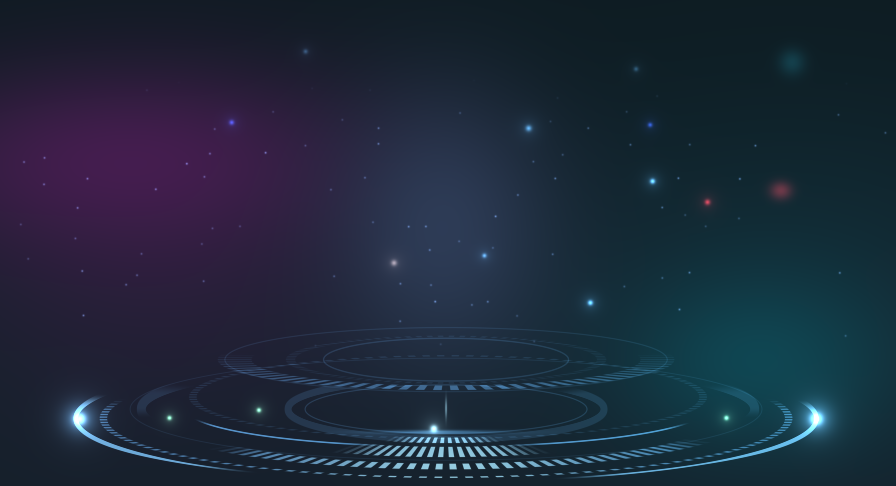
Write a Shadertoy shader that draws this background.

```glsl
const float TAU = 6.28319;

// Backdrop colours
const vec3 NIGHT_TOP = vec3(0.055, 0.105, 0.13);
const vec3 NIGHT_LOW = vec3(0.08, 0.125, 0.165);
const vec3 PURPLE = vec3(0.30, 0.115, 0.335);
const vec3 BEAM = vec3(0.19, 0.25, 0.36);
const vec3 TEAL = vec3(0.055, 0.31, 0.36);

// Platform and light colours
const vec3 STEEL = vec3(0.25, 0.45, 0.62);
const vec3 ICE = vec3(0.66, 0.88, 0.93);
const vec3 SKY = vec3(0.35, 0.65, 0.88);
const vec3 MINT = vec3(0.50, 0.85, 0.65);
const vec3 RED = vec3(0.60, 0.11, 0.15);
const vec3 ROYAL = vec3(0.12, 0.20, 0.55);

// Layout in canvas heights, x measured from the middle
const vec2 RIM = vec2(-0.004, 0.139);
const vec2 RIM_RADII = vec2(0.762, 0.130);
const vec2 DECK = vec2(-0.004, 0.158);
const vec2 UPPER = vec2(-0.004, 0.260);
const vec2 WHOLE = vec2(-4.0, 4.0);
const float DUST_CELL = 0.065;
const float DUST_AMOUNT = 0.28;

float pixel;

float hash(vec2 p) {
    return fract(sin(dot(p, vec2(127.1, 311.7))) * 43758.5453);
}

float blob(vec2 p, vec2 centre, vec2 size) {
    vec2 d = (p - centre) / size;
    return exp(-dot(d, d));
}

// Small bright core with a wide dim halo
float spark(vec2 p, vec2 centre, float size) {
    float d = length(p - centre) / size;
    return exp(-d * d * 26.0) + 0.36 * exp(-d * 2.4);
}

// Soft-ended span of angles, zero at the front of the ring
float arcMask(float angle, vec2 span) {
    vec2 s = smoothstep(span - 0.12, span + 0.12, vec2(angle));
    return s.x * (1.0 - s.y);
}

// Elliptic line of even width
float line(vec2 p, vec2 centre, vec2 radii, float halfWidth, vec2 span) {
    vec2 q = (p - centre) / radii;
    float r = max(length(q), 0.001);
    float d = abs(r - 1.0) * r / length(q / radii);
    return (1.0 - smoothstep(halfWidth - pixel * 0.5, halfWidth + pixel * 0.7, d))
         * arcMask(atan(q.x, -q.y), span);
}

// Ring of radial ticks; halfDepth is a fraction of the radius
float ticks(vec2 p, vec2 centre, vec2 radii, float halfDepth, float count, vec2 span) {
    vec2 q = (p - centre) / radii;
    float r = max(length(q), 0.001);
    float angle = atan(q.x, -q.y);
    float radialAA = 0.7 * pixel * length(q / radii) / r;
    float angularAA = 0.7 * pixel * length(q.yx / radii) / (r * r) * count / TAU;
    float band = 1.0 - smoothstep(-radialAA, radialAA, abs(r - 1.0) - halfDepth);
    float phase = abs(fract(angle * count / TAU) - 0.5);
    float tick = 1.0 - smoothstep(-angularAA, angularAA, phase - 0.25);
    return band * mix(tick, 0.4, smoothstep(0.3, 0.8, angularAA)) * arcMask(angle, span);
}

vec3 backdrop(vec2 p) {
    vec3 col = mix(NIGHT_LOW, NIGHT_TOP, smoothstep(0.25, 0.95, p.y));
    col = mix(col, TEAL, 0.25 * blob(p, vec2(0.70, 0.42), vec2(0.60, 0.42)));
    col = mix(col, PURPLE, 0.38 * blob(p, vec2(-0.60, 0.52), vec2(0.46, 0.34)));
    col = mix(col, PURPLE, 0.8 * blob(p, vec2(-0.66, 0.67), vec2(0.46, 0.18)));
    col = mix(col, BEAM, 0.86 * blob(p, vec2(-0.01, 0.53), vec2(0.22, 0.28)));
    return mix(col, TEAL, 0.75 * blob(p, vec2(0.64, 0.255), vec2(0.27, 0.18)));
}

// Faint specks, one per grid cell, crowded above the platform
float dust(vec2 p) {
    vec2 cell = floor(p / DUST_CELL);
    vec2 offset = 0.15 + 0.7 * vec2(hash(cell), hash(cell + 17.3));
    float amount = DUST_AMOUNT + 0.5 * blob(cell * DUST_CELL, vec2(0.0, 0.40), vec2(0.2, 0.2));
    float shown = step(hash(cell + 41.7), amount) * (0.4 + 0.6 * hash(cell + 5.1));
    return shown * blob(p, (cell + offset) * DUST_CELL, vec2(max(0.0022, pixel * 0.7)))
         * smoothstep(0.27, 0.33, p.y) * (1.0 - smoothstep(0.68, 0.86, p.y));
}

vec3 platform(vec2 p) {
    vec3 tint = mix(STEEL, ICE, blob(p, vec2(0.0, 0.04), vec2(0.28, 0.11)));
    vec2 m = vec2(abs(p.x), p.y);
    // Outer rim
    float w = 0.0014 + 0.003 * smoothstep(0.5, 0.76, m.x);
    vec3 col = mix(SKY, ICE, 0.3) * 0.75 * (line(p, RIM, RIM_RADII, w, vec2(-1.85, -0.65))
             + line(p, RIM, RIM_RADII, w, vec2(0.41, 1.75)));
    // Lower deck
    float bright = ticks(p, RIM, vec2(0.705, 0.121), 0.011, 140.0, vec2(-1.8, 1.8))
                 + ticks(p, DECK, vec2(0.62, 0.118), 0.05, 138.0, vec2(-0.75, 0.9))
                 + ticks(p, DECK, vec2(0.48, 0.088), 0.12, 150.0, vec2(-0.36, 0.32))
                 + ticks(p, DECK, vec2(0.36, 0.064), 0.09, 150.0, vec2(-0.25, 0.22));
    col += tint * 0.75 * bright;
    col += SKY * 0.7 * (line(p, DECK, vec2(0.534, 0.077), 0.0014, vec2(-1.2, -0.33))
         + line(p, DECK, vec2(0.534, 0.077), 0.0014, vec2(0.32, 1.1)));
    float faint = 0.6 * line(m, DECK, vec2(0.635, 0.10), 0.009, vec2(1.5, 2.0))
                + 0.4 * line(p, DECK, vec2(0.65, 0.105), 0.0008, WHOLE)
                + 0.6 * ticks(p, vec2(0.0, 0.183), vec2(0.525, 0.085), 0.015, 110.0, WHOLE)
                + 0.65 * line(p, DECK, vec2(0.325, 0.062), 0.007, vec2(-2.4, 2.2))
                + 0.8 * line(p, DECK, vec2(0.29, 0.05), 0.001, WHOLE);
    // Upper deck
    float near = 0.3 + 1.6 * (1.0 - smoothstep(0.20, 0.27, p.y));
    faint += near * ticks(p, UPPER, vec2(0.435, 0.058), 0.08, 82.0, vec2(-1.7, 1.7))
           + 0.5 * line(p, UPPER, vec2(0.455, 0.066), 0.001, WHOLE)
           + 0.4 * ticks(p, UPPER, vec2(0.32, 0.048), 0.03, 90.0, WHOLE)
           + 0.7 * line(p, UPPER, vec2(0.252, 0.044), 0.0012, WHOLE);
    return col + STEEL * 0.3 * faint;
}

vec3 lights(vec2 p) {
    // Rim flares and deck lamps
    vec2 m = vec2(abs(p.x), p.y), flare = vec2(0.758, 0.138);
    vec3 col = (SKY + 0.25) * spark(m, flare, 0.06) + SKY * 0.3 * blob(m, flare, vec2(0.03));
    col += MINT * (spark(m, vec2(0.573, 0.14), 0.022) + spark(p, vec2(-0.389, 0.156), 0.022));
    col += ICE * (spark(p, vec2(-0.029, 0.118), 0.035) + 0.5 * blob(p, vec2(-0.004, 0.16), vec2(0.002, 0.02)));
    col += SKY * 0.5 * blob(p, vec2(-0.02, 0.111), vec2(0.12, 0.004));
    // Floating lights
    col += SKY * (spark(p, vec2(0.421, 0.627), 0.025) + spark(p, vec2(0.293, 0.377), 0.025));
    col += SKY * 0.65 * (spark(p, vec2(0.166, 0.736), 0.03) + spark(p, vec2(0.075, 0.474), 0.022));
    col += vec3(0.40, 0.34, 0.32) * spark(p, vec2(-0.111, 0.459), 0.03);
    col += ROYAL * (spark(p, vec2(-0.445, 0.748), 0.025) + spark(p, vec2(0.416, 0.743), 0.023));
    col += STEEL * 0.4 * (spark(p, vec2(-0.293, 0.894), 0.024) + spark(p, vec2(0.387, 0.858), 0.024));
    col += RED * (spark(p, vec2(0.534, 0.584), 0.028) + 0.6 * blob(p, vec2(0.685, 0.608), vec2(0.022, 0.018)));
    return col + TEAL * 0.4 * blob(p, vec2(0.708, 0.872), vec2(0.026));
}

void mainImage(out vec4 fragColor, in vec2 fragCoord) {
    pixel = 1.0 / iResolution.y;
    vec2 p = (fragCoord - vec2(0.5 * iResolution.x, 0.0)) * pixel;
    vec3 col = backdrop(p) + BEAM * 1.4 * dust(p) + platform(p) + lights(p);
    fragColor = vec4(clamp(col, 0.0, 1.0), 1.0);
}
```
